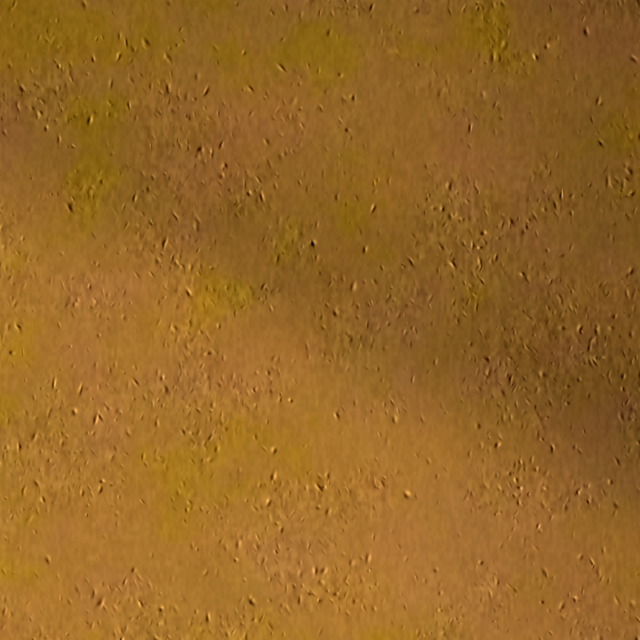
Write a WebGL 2 fragment shader that draws this texture.

```glsl
#version 300 es
precision highp float;
// Ochre sandy ground with a soft diagonal shade, mottled hues and small embossed grains.

uniform vec2 u_resolution;
out vec4 fragColor;

const vec3 SHADE = vec3(0.430, 0.292, 0.100);
const vec3 LIGHT = vec3(0.698, 0.482, 0.190);
const vec3 YELLOW_SHIFT = vec3(-0.008, 0.012, -0.065);
const vec3 PINK_SHIFT = vec3(0.008, -0.006, 0.030);

float hash(vec2 p, float seed) {
    vec3 q = fract(vec3(p.xyx) * 0.1031 + seed * 0.1373);
    q += dot(q, q.yzx + 33.33);
    return fract((q.x + q.y) * q.z);
}

float valueNoise(vec2 p, float seed) {
    vec2 cell = floor(p);
    vec2 f = fract(p);
    f = f * f * (3.0 - 2.0 * f);
    float low = mix(hash(cell, seed), hash(cell + vec2(1, 0), seed), f.x);
    float high = mix(hash(cell + vec2(0, 1), seed), hash(cell + vec2(1, 1), seed), f.x);
    return mix(low, high, f.y);
}

// Layered noise, centred on zero
float fbm(vec2 p, float seed) {
    float sum = 0.0;
    float amplitude = 0.5;
    for (int i = 0; i < 4; i++) {
        sum += amplitude * (valueNoise(p, seed + float(i)) - 0.5);
        p = mat2(1.6, 1.2, -1.2, 1.6) * p;
        amplitude *= 0.5;
    }
    return sum;
}

// Broad light: bright lower left, dark diagonal band, dark right side
float groundTone(vec2 uv) {
    float band = uv.y - (0.75 - 0.43 * uv.x - 0.05 * uv.x * uv.x);
    band += 0.10 * fbm(uv * 4.0, 3.0);
    float upper = 0.37 + 0.15 * smoothstep(0.04, 0.28, band)
                - 0.12 * smoothstep(0.85, 1.05, uv.y);
    float lower = 0.85 + 0.08 * smoothstep(0.5, 0.0, uv.y);
    float tone = mix(lower, upper, smoothstep(-0.17, 0.07, band));
    return tone - 0.37 * smoothstep(0.55, 1.05, uv.x);
}

float softEllipse(vec2 p, vec2 radius) {
    vec2 q = p / radius;
    return exp(-dot(q, q));
}

float clusterMask(vec2 p) {
    return smoothstep(-0.10, 0.24, fbm(p * 13.0, 53.0));
}

// Scattered upright grains: a dark pit with a pale rim on one side
float grains(vec2 uv, vec2 cells, vec2 radius, float density, float seed) {
    vec2 home = floor(uv * cells);
    float relief = 0.0;
    for (int y = -1; y <= 1; y++) {
        for (int x = -1; x <= 1; x++) {
            vec2 cell = home + vec2(x, y);
            vec2 jitter = vec2(hash(cell, seed), hash(cell, seed + 1.0));
            vec2 center = (cell + jitter) / cells;
            float chance = density * (0.2 + 1.8 * clusterMask(center));
            float present = step(hash(cell, seed + 7.0), chance);
            float angle = 1.2 * (hash(cell, seed + 8.0) - 0.42);
            float c = cos(angle);
            float s = sin(angle);
            vec2 local = mat2(c, -s, s, c) * (uv - center);
            vec2 size = radius * vec2(0.75 + 0.4 * hash(cell, seed + 9.0),
                                      0.45 + 0.85 * hash(cell, seed + 12.0));
            float side = hash(cell, seed + 10.0) < 0.6 ? 1.0 : -1.0;
            float pit = softEllipse(local, size);
            float rim = softEllipse(local - vec2(1.8 * side, 0.3) * size, size);
            float strength = 0.25 + 0.75 * pow(hash(cell, seed + 11.0), 1.5);
            float paleness = 0.4 + 0.7 * hash(cell, seed + 13.0);
            relief += present * strength * (paleness * rim - pit);
        }
    }
    return relief;
}

void main() {
    vec2 uv = gl_FragCoord.xy / u_resolution;

    // Shading and cloudy mottling
    float tone = groundTone(uv) + 0.18 * fbm(uv * vec2(9.0, 11.0), 11.0);
    vec3 color = mix(SHADE, LIGHT, clamp(tone, -0.1, 1.06));

    // Yellow and dusky stains
    float stain = fbm(uv * vec2(6.5, 7.5), 31.0) + 0.45 * fbm(uv * 22.0, 37.0);
    color += YELLOW_SHIFT * smoothstep(0.03, 0.28, stain);
    color += PINK_SHIFT * smoothstep(0.02, 0.28, -stain);
    color.r += 0.04 * fbm(uv * 13.0, 43.0);

    // Fine upright streaks and dust, rougher inside clusters
    float streaks = valueNoise(uv * vec2(210.0, 62.0), 21.0) - 0.5;
    float ripples = valueNoise(uv * vec2(150.0, 100.0), 23.0) - 0.5;
    float dust = valueNoise(uv * vec2(250.0, 150.0), 22.0) - 0.5;
    float roughness = 0.6 + 0.8 * clusterMask(uv);
    float relief = roughness * (0.060 * streaks + 0.045 * ripples + 0.060 * dust);

    // Grain relief, from coarse marks to faint ones, with ragged outlines
    vec2 ragged = uv + 0.0022 * vec2(valueNoise(uv * 120.0, 91.0) - 0.5,
                                     valueNoise(uv * 120.0, 92.0) - 0.5);
    relief += 0.36 * grains(ragged, vec2(52.0, 42.0), vec2(0.0023, 0.0058), 0.25, 51.0);
    relief += 0.19 * grains(ragged, vec2(92.0, 66.0), vec2(0.0018, 0.0043), 0.38, 71.0);
    color += relief * vec3(1.0, 0.86, 0.56);

    fragColor = vec4(clamp(color, 0.0, 1.0), 1.0);
}
```
